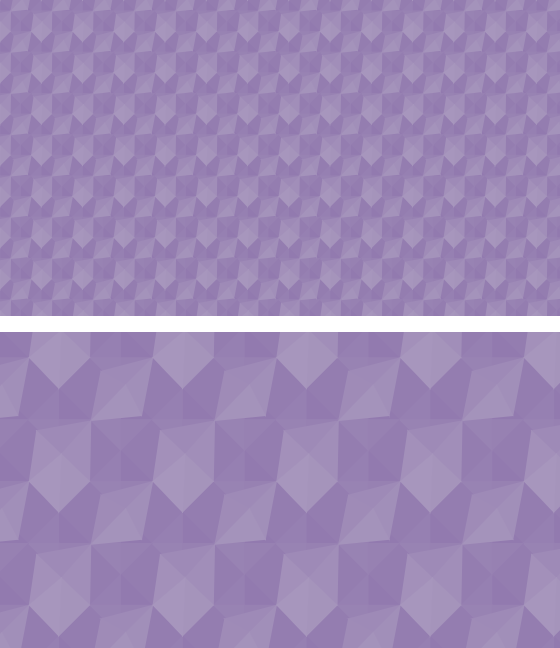
Top: the whole. Bottom: its middle third, enlarged.
Write a WebGL 1 fragment shader that draws this pattern.

```glsl
precision highp float;

uniform vec2 u_resolution;

// Signed distance from an edge, positive on its left side
float edgeSide(vec2 p, vec2 a, vec2 b) {
  vec2 d = normalize(b - a);
  return d.x * (p.y - a.y) - d.y * (p.x - a.x);
}

// Paint one flat triangle, wrapped around the repeating tile
void facet(inout float shade, vec2 p, vec2 a, vec2 b, vec2 c, float tone, float pixel) {
  vec2 middle = (a + b + c) / 3.0;
  vec2 q = fract(p - middle + 0.5) - 0.5 + middle;
  float winding = sign(edgeSide(c, a, b));
  float inside = min(edgeSide(q, a, b) * winding,
    min(edgeSide(q, b, c) * winding, edgeSide(q, c, a) * winding));
  shade = mix(shade, tone, clamp(inside / pixel + 0.8, 0.0, 1.0));
}

// Low four-sided pyramid in the ground between gems
void pyramid(inout float shade, vec2 p, vec2 center, float pixel) {
  vec2 right = center + vec2(0.25, 0.0);
  vec2 left = center - vec2(0.25, 0.0);
  vec2 top = center + vec2(0.0, 0.25);
  vec2 bottom = center - vec2(0.0, 0.25);
  facet(shade, p, center, top, right, -0.04, pixel);
  facet(shade, p, center, left, top, 0.17, pixel);
  facet(shade, p, center, bottom, left, 0.28, pixel);
  facet(shade, p, center, right, bottom, 0.22, pixel);
}

void largeGem(inout float shade, vec2 p, float pixel) {
  vec2 center = vec2(0.02, 0.47);
  vec2 tip = vec2(0.0);
  vec2 right = vec2(0.25, 0.25);
  vec2 topRight = vec2(0.26, 0.74);
  vec2 topLeft = vec2(-0.18, 0.66);
  vec2 left = vec2(-0.24, 0.25);
  facet(shade, p, center, topLeft, topRight, 0.55, pixel);
  facet(shade, p, center, topRight, right, 0.70, pixel);
  facet(shade, p, center, left, topLeft, 0.78, pixel);
  facet(shade, p, center, right, tip, 0.90, pixel);
  facet(shade, p, center, tip, left, 1.0, pixel);
}

void smallGem(inout float shade, vec2 p, float pixel) {
  vec2 center = vec2(-0.46, 0.03);
  vec2 topRight = vec2(-0.24, 0.25);
  vec2 topLeft = vec2(-0.66, 0.14);
  vec2 bottomLeft = vec2(-0.74, -0.26);
  vec2 bottomRight = vec2(-0.33, -0.22);
  facet(shade, p, center, topLeft, topRight, 0.55, pixel);
  facet(shade, p, center, bottomLeft, topLeft, 0.60, pixel);
  facet(shade, p, center, topRight, bottomRight, 0.72, pixel);
  facet(shade, p, center, bottomRight, bottomLeft, 0.86, pixel);
}

void main() {
  // Square tiles, 7.66 down the canvas
  vec2 p = gl_FragCoord.xy / u_resolution.y * 7.66 - vec2(0.0, 0.65);
  float pixel = 7.66 / u_resolution.y;

  // Ground facets
  float shade = 0.06;
  pyramid(shade, p, vec2(0.0, -0.25), pixel);
  pyramid(shade, p, vec2(-0.5, 0.25), pixel);
  pyramid(shade, p, vec2(-0.5, 0.75), pixel);

  // Raised gems
  smallGem(shade, p, pixel);
  largeGem(shade, p, pixel);

  vec3 color = mix(vec3(0.575, 0.482, 0.688), vec3(0.655, 0.59, 0.74), shade);
  gl_FragColor = vec4(color, 1.0);
}
```
